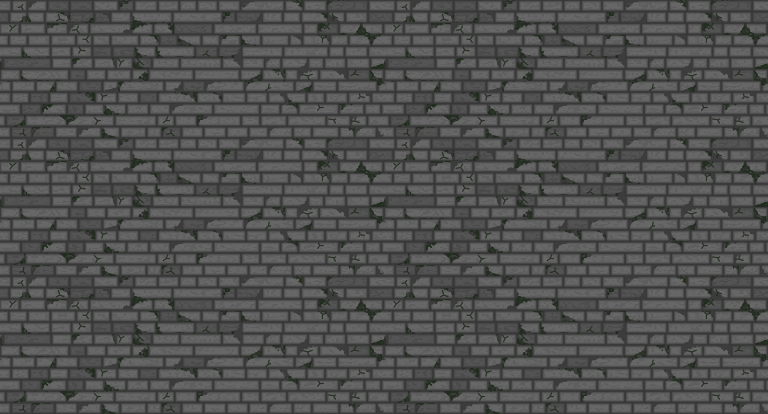
A WebGL 1 fragment shader for this texture:

```glsl
precision highp float;
// Old grey brick wall with chipped corners, moss and cracks, in a tile repeated 2 by 3.

uniform vec2 u_resolution;

const vec2 REPEATS = vec2(2.0, 3.0);
const float ROWS = 12.0;      // courses in one tile
const float SLOTS = 18.0;     // short brick widths in one tile
const float SLOT_WIDTH = 1.855; // measured in course heights

const vec3 MORTAR = vec3(0.22);
const vec3 STONE_LOW = vec3(0.28);
const vec3 STONE_MID = vec3(0.35);
const vec3 STONE_HIGH = vec3(0.405);
const vec3 MOSS_LIGHT = vec3(0.18, 0.20, 0.17);
const vec3 MOSS_DARK = vec3(0.13, 0.175, 0.12);

float hash(vec2 p) {
  vec3 q = fract(vec3(p.xyx) * 0.1031);
  q += dot(q, q.yzx + 33.33);
  return fract((q.x + q.y) * q.z);
}

float noise(vec2 p) {
  vec2 i = floor(p);
  vec2 f = fract(p);
  f = f * f * (3.0 - 2.0 * f);
  float low = mix(hash(i), hash(i + vec2(1.0, 0.0)), f.x);
  float high = mix(hash(i + vec2(0.0, 1.0)), hash(i + 1.0), f.x);
  return mix(low, high, f.y);
}

float wrap(float i, float period) {
  return floor(mod(i + 0.5, period));
}

// Soft step whose edge is about one pixel wide
float edge(float d, float pixel) {
  return smoothstep(-0.6 * pixel, 0.6 * pixel, d);
}

// Position of a vertical joint, in slots
float joint(float i, float row) {
  return i + 0.4 * (hash(vec2(wrap(i, SLOTS) + 3.7, row * 7.3 + 11.0)) - 0.5);
}

// Left end, right end and index of the brick around s
vec3 findBrick(float s, float row) {
  float first = 2.0 * floor(s * 0.5);
  if (s < joint(first, row)) first -= 2.0;
  else if (s > joint(first + 2.0, row)) first += 2.0;
  float left = joint(first, row);
  float middle = joint(first + 1.0, row);
  float right = joint(first + 2.0, row);
  float id = wrap(first, SLOTS);
  if (hash(vec2(id + 41.0, row + 5.0)) < 0.36) return vec3(left, right, id);
  return s < middle ? vec3(left, middle, id) : vec3(middle, right, id + 1.0);
}

// Depth inside a box with rounded corners
float boxDepth(vec2 p, vec2 halfSize, float radius) {
  vec2 q = abs(p) - halfSize + radius;
  return radius - length(max(q, 0.0)) - min(max(q.x, q.y), 0.0);
}

// Positive inside a ragged piece missing from one corner
float chip(vec2 p, vec2 halfSize, vec2 seed) {
  vec2 side = vec2(hash(seed + 1.3) < 0.5 ? -1.0 : 1.0, hash(seed + 2.9) < 0.4 ? -1.0 : 1.0);
  vec2 size = vec2(mix(0.7, 1.6, hash(seed + 4.1)), mix(0.6, 0.95, hash(seed + 6.7)));
  vec2 q = max(1.0 - (halfSize - p * side) / size, 0.0);
  float ragged = noise(p * 5.0 + seed * 9.0) - 0.5;
  return (0.5 * (q.x + q.y + length(q)) - 1.0 + 0.4 * ragged) * 0.6;
}

float segment(vec2 p, vec2 end) {
  return length(p - end * clamp(dot(p, end) / dot(end, end), 0.0, 1.0));
}

// Distance to a small three-armed crack
float crack(vec2 p, vec2 seed) {
  float nearest = 9.0;
  for (int i = 0; i < 3; i++) {
    float n = float(i);
    float angle = 2.1 * n + 6.28 * hash(seed) + hash(seed + n);
    float reach = mix(0.18, 0.42, hash(seed + n * 3.1));
    nearest = min(nearest, segment(p, reach * vec2(cos(angle), sin(angle))));
  }
  return nearest;
}

vec3 brickColor(float depth, vec2 p, vec2 seed, float pixel) {
  float dull = step(hash(seed + 8.5), 0.2);
  vec3 high = mix(STONE_HIGH, STONE_MID - 0.02, dull);
  vec3 mid = mix(STONE_MID, STONE_LOW + 0.02, dull);
  float grain = noise(p * vec2(5.0, 9.0) + seed * 5.0);
  high -= 0.035 * smoothstep(0.55, 0.7, grain);
  vec3 color = mix(MORTAR, mix(STONE_LOW, MORTAR + 0.03, dull), edge(depth - 0.065, pixel));
  color = mix(color, mid, edge(depth - 0.13, pixel));
  return mix(color, high, edge(depth - 0.23, pixel));
}

void main() {
  float pixel = ROWS * REPEATS.y / u_resolution.y;
  vec2 wall = gl_FragCoord.xy / u_resolution * REPEATS * vec2(SLOTS, ROWS);
  float row = wrap(floor(wall.y), ROWS);
  float s = wall.x + 2.0 * hash(vec2(row, 17.0));
  vec3 brick = findBrick(s, row);
  vec2 seed = vec2(brick.z, row) + 20.0;
  vec2 p = vec2((s - 0.5 * (brick.x + brick.y)) * SLOT_WIDTH, fract(wall.y) - 0.5);
  vec2 halfSize = vec2(0.5 * (brick.y - brick.x) * SLOT_WIDTH, 0.5);

  // Bevelled stone
  vec3 color = brickColor(boxDepth(p, halfSize, 0.2), p, seed, pixel);

  // Missing corner, often overgrown
  if (hash(seed + 12.4) < 0.46) {
    float growth = noise(p * 4.0 + seed * 3.0);
    vec3 moss = mix(MOSS_LIGHT, MOSS_DARK, smoothstep(0.3, 0.6, noise(p * 7.0 + seed)));
    float mossy = step(hash(seed + 15.8), 0.7) * edge(growth - 0.38, pixel);
    vec3 gap = mix(MORTAR + 0.015, moss, mossy);
    color = mix(color, gap, edge(chip(p, halfSize, seed), pixel));
  }

  // Short cracks
  if (hash(seed + 23.6) < 0.11) {
    vec2 center = (vec2(hash(seed + 31.0), hash(seed + 37.0)) - 0.5) * vec2(halfSize.x, 0.35);
    color = mix(color, MOSS_DARK, 0.9 * edge(0.055 - crack(p - center, seed), pixel));
  }
  gl_FragColor = vec4(color, 1.0);
}
```
